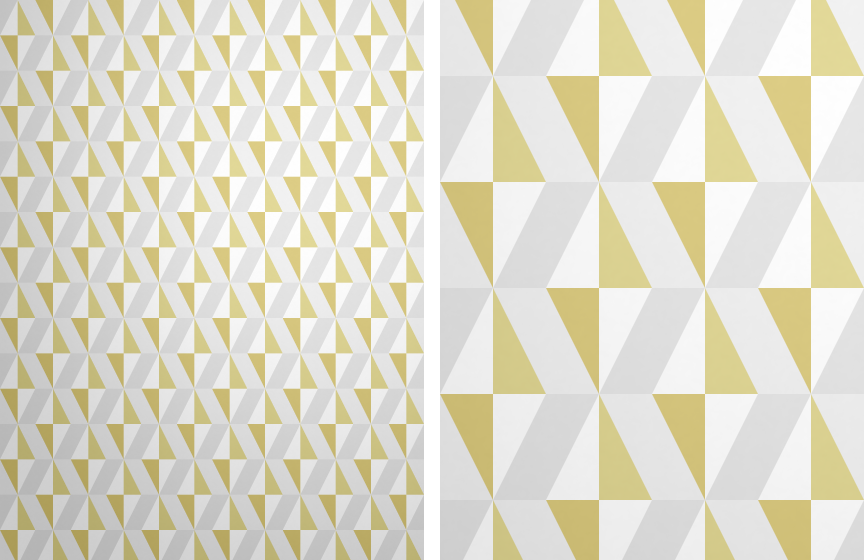
Left, the full canvas; right, a detail of the centre.
Reproduce this pattern procedurally as a WebGL 1 fragment shader.

```glsl
precision highp float;

uniform vec2 u_resolution;

const float COLUMNS = 12.0;

const vec3 WHITE = vec3(0.995);
const vec3 PALE_GRAY = vec3(0.935);
const vec3 MID_GRAY = vec3(0.885);
const vec3 PALE_GOLD = vec3(0.865, 0.820, 0.520);
const vec3 DEEP_GOLD = vec3(0.840, 0.765, 0.430);

// Antialiased coverage of the side where the distance is positive
float coverage(float dist, float pixel) {
  return clamp(dist / pixel + 0.5, 0.0, 1.0);
}

// Quartered diamonds in staggered columns, with zigzag ribbons between
vec3 diamondWeave(vec2 p, float pixel) {
  float stagger = mod(floor(p.x), 2.0);
  float x = fract(p.x) - 0.5;
  float y = mod(p.y + stagger, 2.0) - 1.0;

  float inside = coverage((1.0 - 2.0 * abs(x) - abs(y)) / sqrt(5.0), pixel);
  float right = coverage(x, pixel);
  float lower = coverage(sign(y) * min(abs(y), 1.0 - abs(y)), pixel);
  float diagonal = mix(right, 1.0 - right, lower);

  vec3 gold = mix(PALE_GOLD, DEEP_GOLD, lower);
  vec3 diamond = mix(WHITE, gold, diagonal);
  vec3 ribbon = mix(MID_GRAY, PALE_GRAY, diagonal);
  return mix(ribbon, diamond, inside);
}

// Shadow grows from a bright spot towards the lower left corner
float shadowAmount(vec2 uv, vec2 brightSpot) {
  vec2 d = uv - brightSpot;
  float reach = length(d * vec2(0.9, 1.0)) - 0.15 * (d.x + d.y);
  return smoothstep(0.05, 1.1, reach);
}

// Fine paper tooth from layered sines
float paperGrain(vec2 p) {
  float sum = 0.0;
  float weight = 0.5;
  for (int i = 0; i < 4; i++) {
    sum += weight * sin(p.x + 1.7 * sin(p.y)) * sin(p.y + 1.3 * sin(p.x));
    p = mat2(0.8, 0.6, -0.6, 0.8) * p * 1.7 + 2.3;
    weight *= 0.6;
  }
  return sum;
}

void main() {
  vec2 uv = gl_FragCoord.xy / u_resolution;
  float unit = u_resolution.x / COLUMNS;
  vec2 p = vec2(gl_FragCoord.x, u_resolution.y - gl_FragCoord.y) / unit;

  vec3 color = diamondWeave(p, 1.0 / unit);

  // Highlight washes the inks out, shadow darkens them
  float shadow = shadowAmount(uv, vec2(0.68, 0.68));
  color = mix(color, vec3(1.0), 0.16 * (1.0 - shadow));
  color *= 1.0 - 0.20 * shadow;
  color += 0.004 * paperGrain(p * 20.0);

  gl_FragColor = vec4(clamp(color, 0.0, 1.0), 1.0);
}
```
